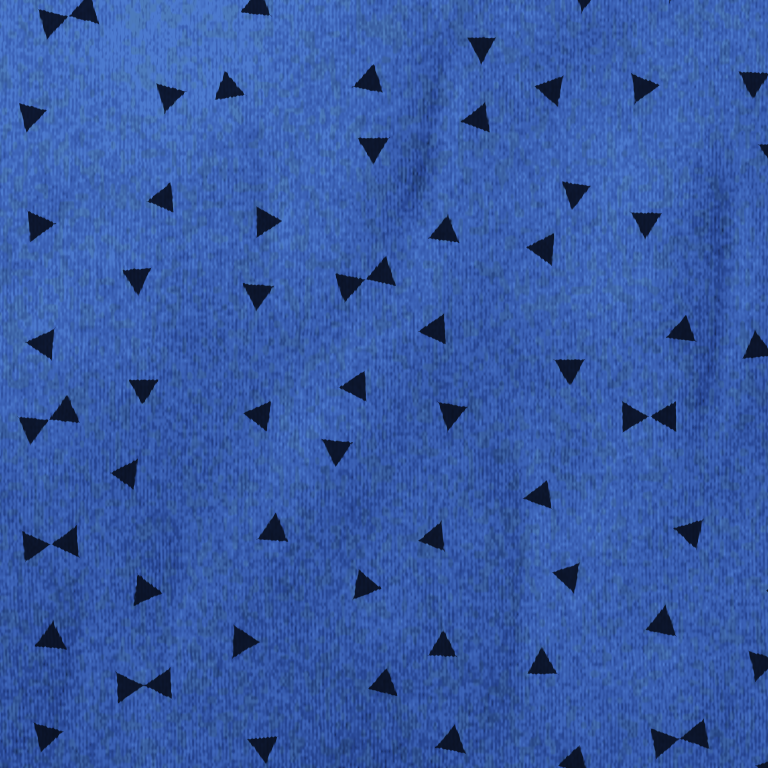
Give the GLSL for this pattern, as a Shadertoy shader.

```glsl
#define CELL 0.133        // spacing of the printed motifs
#define INRADIUS 0.0115   // triangle size
#define BOW_SHARE 0.17    // share of cells holding a bow tie
#define RIBS 205.0        // knit ribs across the canvas
#define RIB_DEPTH 0.08
#define GRAIN_DEPTH 0.48
#define FOLD_DEPTH 0.42
#define CREASE_DEPTH 0.24
#define CREASES 6
#define BASE_TONE 0.57

const vec3 INK    = vec3(0.045, 0.08, 0.165);
const vec3 DEEP   = vec3(0.08, 0.15, 0.35);
const vec3 SHADE  = vec3(0.15, 0.27, 0.57);
const vec3 CLOTH  = vec3(0.23, 0.38, 0.71);
const vec3 BRIGHT = vec3(0.30, 0.48, 0.81);

float hash(vec2 p) {
    vec3 q = fract(vec3(p.xyx) * vec3(0.1031, 0.1030, 0.0973));
    q += dot(q, q.yzx + 33.33);
    return fract((q.x + q.y) * q.z);
}

float noise(vec2 p) {
    vec2 i = floor(p), f = fract(p);
    f = f * f * (3.0 - 2.0 * f);
    return mix(mix(hash(i), hash(i + vec2(1, 0)), f.x),
               mix(hash(i + vec2(0, 1)), hash(i + vec2(1, 1)), f.x), f.y);
}

vec2 rotate(vec2 p, float angle) {
    float c = cos(angle), s = sin(angle);
    return vec2(c * p.x + s * p.y, c * p.y - s * p.x);
}

// Equilateral triangle around its centre, tip towards +y
float triangle(vec2 p) {
    return max(-p.y, abs(p.x) * 0.866 + p.y * 0.5) - INRADIUS;
}

// Distance to the scattered triangles and bow ties
float motifs(vec2 uv) {
    vec2 grid = uv / CELL;
    float column = floor(grid.x);
    grid.y += 0.5 * mod(column, 2.0) + 0.25 * hash(vec2(column, 91.0));
    vec2 id = vec2(column, floor(grid.y)) + 17.0;

    bool isBow = hash(id + 5.3) < BOW_SHARE;
    float reach = INRADIUS * (isBow ? 3.3 : 2.1);
    vec2 jitter = vec2(hash(id + 11.7), hash(id + 23.1)) * 2.0 - 1.0;
    vec2 p = (fract(grid) - 0.5) * CELL - jitter * (0.5 * CELL - reach) * 0.85;

    float turn = hash(id + 41.9);
    if (isBow) {
        p = rotate(p, mix(-0.12, 0.5, turn));
        return triangle(vec2(p.y, 2.05 * INRADIUS - abs(p.x)));
    }
    p = rotate(p, turn * 6.2832);
    p.x *= mix(0.95, 1.1, hash(id + 57.2));
    return triangle(p);
}

// Curved vertical creases: a sharp dark side and a soft far side
float creases(vec2 uv) {
    float sum = 0.0;
    for (int i = 0; i < CREASES; i++) {
        vec2 key = vec2(float(i) * 7.0 + 3.0, 29.0);
        float along = uv.y - mix(0.1, 0.9, hash(key));
        float x = (float(i) + hash(key + 1.7)) / float(CREASES);
        x += along * mix(-0.12, 0.3, hash(key + 4.1)) - 0.5 * along * along;
        float across = uv.x - x;
        float width = across < 0.0 ? 0.035 : 0.009;
        float span = mix(0.15, 0.32, hash(key + 8.3));
        float fade = 1.0 - smoothstep(0.3 * span, span, abs(along));
        float dark = exp(-abs(across) / width);
        float ridge = exp(-pow((across - 0.028) / 0.016, 2.0));
        sum += fade * (0.4 * ridge - dark) * mix(0.3, 1.0, hash(key + 6.9));
    }
    return sum;
}

// Large soft folds: long upright waves and finer slanted wrinkles
float folds(vec2 uv) {
    vec2 slanted = rotate(uv, -0.6);
    return 0.55 * noise(uv * vec2(5.0, 1.8) + 3.0)
         + 0.30 * noise(slanted * vec2(11.0, 3.5) + 8.0)
         + 0.15 * noise(uv * 16.0) - 0.5;
}

// Knit surface: wavering ribs broken up by yarn grain
float knit(vec2 uv) {
    float x = uv.x + 0.012 * noise(uv * 3.0) + 0.0015 * noise(uv * 45.0);
    float rib = sin(6.2832 * RIBS * x) * mix(0.5, 1.4, noise(uv * 28.0));
    float grain = 0.65 * noise(uv * vec2(390.0, 230.0))
                + 0.35 * noise(uv * vec2(190.0, 140.0) + 40.0) - 0.5;
    return RIB_DEPTH * rib + GRAIN_DEPTH * grain;
}

vec3 clothColor(float tone) {
    vec3 c = mix(DEEP, SHADE, smoothstep(0.0, 0.3, tone));
    c = mix(c, CLOTH, smoothstep(0.25, 0.6, tone));
    return mix(c, BRIGHT, smoothstep(0.55, 0.88, tone));
}

void mainImage(out vec4 fragColor, in vec2 fragCoord) {
    vec2 uv = fragCoord / iResolution.y;

    // Light falls from the upper left
    float light = dot(uv - 0.5, vec2(-0.12, 0.24));
    float weave = knit(uv);
    float tone = BASE_TONE + light + FOLD_DEPTH * folds(uv)
               + CREASE_DEPTH * creases(uv) + weave;
    vec3 color = clothColor(tone);

    // Patches of greyer blue
    float grey = smoothstep(0.5, 0.8, noise(uv * vec2(150.0, 90.0) + 70.0));
    color.b *= 1.0 - 0.09 * grey;

    // Printed ink, its rim slightly roughened by the yarn
    float edge = 0.9 / iResolution.y;
    float d = motifs(uv) + 0.004 * weave;
    vec3 print = INK * (0.75 + 0.5 * clamp(tone, 0.0, 1.0));
    color = mix(color, print, 1.0 - smoothstep(-edge, edge, d));

    fragColor = vec4(color, 1.0);
}
```
